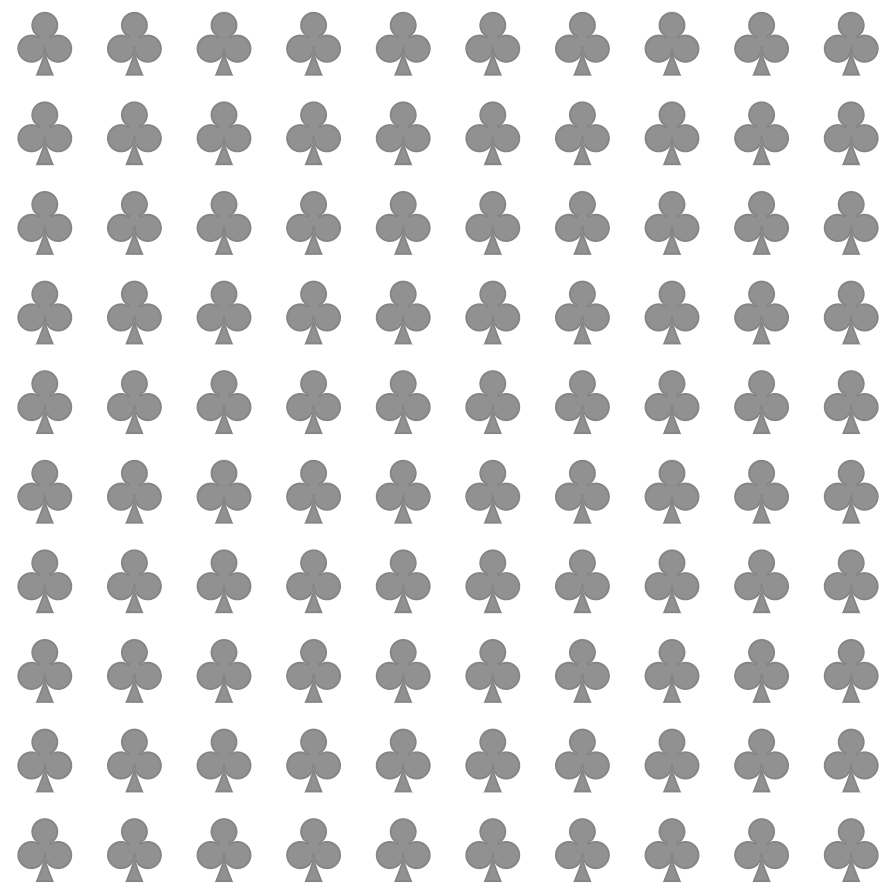
Write a WebGL 2 fragment shader that draws this pattern.

```glsl
#version 300 es
precision highp float;
// A square grid of grey clubs on white, one per cell.
// Each club is a union of distance functions: three round lobes, a triangle
// closing the gap between them and a flared stem; a thin rim is slightly darker.

uniform vec2 u_resolution;
out vec4 fragColor;

const float REPEATS = 10.0;

// Shape, in cell units with x measured from the centre line
const vec2 TOP_LOBE = vec2(0.0, 0.718);
const vec2 SIDE_LOBE = vec2(0.149, 0.457);
const float TOP_RADIUS = 0.150;
const float SIDE_RADIUS = 0.157;
const float STEM_TOP = 0.410;
const float STEM_BASE = 0.156;
const float STEM_TOP_HALF = 0.010;
const float STEM_BASE_HALF = 0.102;
const float STEM_FLARE = 1.15;
const float RIM_WIDTH = 0.021;
const float RIM_SOFTNESS = 0.006;
const float EDGE_PIXELS = 0.65;

const vec3 PAPER = vec3(1.0);
const vec3 CLUB_GREY = vec3(0.57);
const vec3 RIM_GREY = vec3(0.52);

float circleDistance(vec2 p, vec2 centre, float radius) {
    return length(p - centre) - radius;
}

// Triangle through the lobe centres; p.x must be non-negative
float coreDistance(vec2 p) {
    vec2 slope = TOP_LOBE - SIDE_LOBE;
    vec2 outward = normalize(vec2(slope.y, -slope.x));
    return max(dot(p - SIDE_LOBE, outward), SIDE_LOBE.y - p.y);
}

// Stem that widens towards its flat base
float stemDistance(vec2 p) {
    float height = STEM_TOP - STEM_BASE;
    float descent = clamp((STEM_TOP - p.y) / height, 0.0, 1.0);
    float halfWidth = mix(STEM_TOP_HALF, STEM_BASE_HALF, pow(descent, STEM_FLARE));
    float slope = (STEM_BASE_HALF - STEM_TOP_HALF) / height;
    float side = (p.x - halfWidth) / length(vec2(1.0, slope));
    return max(side, max(STEM_BASE - p.y, p.y - STEM_TOP));
}

float clubDistance(vec2 p) {
    p.x = abs(p.x);
    float lobes = min(circleDistance(p, TOP_LOBE, TOP_RADIUS),
                      circleDistance(p, SIDE_LOBE, SIDE_RADIUS));
    return min(min(lobes, coreDistance(p)), stemDistance(p));
}

void main() {
    vec2 cell = fract(gl_FragCoord.xy / u_resolution * REPEATS);
    float d = clubDistance(cell - vec2(0.5, 0.0));

    // Edge smoothing follows the pixel size in cell units
    float edge = EDGE_PIXELS * REPEATS / min(u_resolution.x, u_resolution.y);
    float coverage = 1.0 - smoothstep(-edge, edge, d);
    float rim = smoothstep(-RIM_WIDTH - RIM_SOFTNESS, -RIM_WIDTH + RIM_SOFTNESS, d);

    vec3 ink = mix(CLUB_GREY, RIM_GREY, rim);
    fragColor = vec4(mix(PAPER, ink, coverage), 1.0);
}
```
